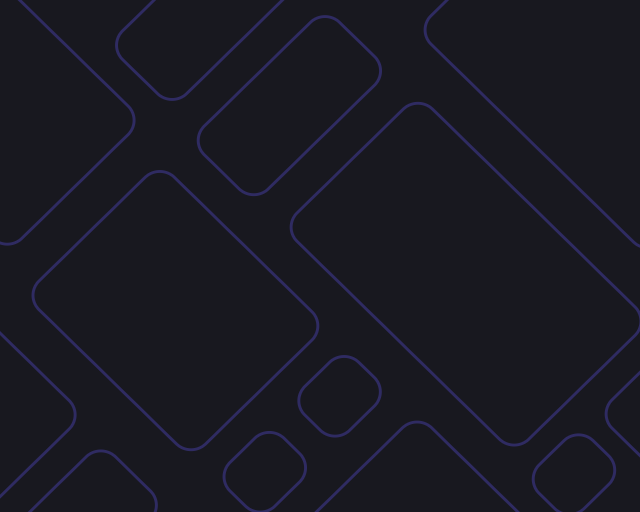
Give the GLSL for this background, as a WebGL 1 fragment shader.

```glsl
precision highp float;
// Outlined rounded panels laid on a diagonal grid over a dark ground.
// The plane is turned to the axes "along" (down-right) and "across" (up-right);
// every panel is then an axis-aligned rounded box, merged by its outline distance.

#define UNITS_ACROSS 768.0
#define SQUASH 0.977
#define CORNER_RADIUS 25.0
#define HALF_STROKE 1.75
#define BREADTH 325.0
#define LONG_SIDE 556.0
#define MEDIUM_SIDE 400.0
#define SHORT_SIDE 154.0
#define TILE_SIZE vec2(107.5, 129.5)
#define GROUND vec3(0.094, 0.094, 0.122)
#define STROKE vec3(0.184, 0.169, 0.384)

uniform vec2 u_resolution;

const float DIAGONAL = 0.70711;

// Distance to the outline of a box given by its low corner and size.
float outline(vec2 p, vec2 corner, vec2 size) {
  vec2 halfSize = 0.5 * size * DIAGONAL;
  vec2 d = abs((p - corner) * DIAGONAL - halfSize) - halfSize + CORNER_RADIUS;
  float box = length(max(d, 0.0)) + min(max(d.x, d.y), 0.0) - CORNER_RADIUS;
  return abs(box);
}

// A panel of common breadth and chosen length.
float panel(vec2 p, float along, float across, float side) {
  return outline(p, vec2(along, across), vec2(side, BREADTH));
}

float tile(vec2 p, float along, float across) {
  return outline(p, vec2(along, across), TILE_SIZE);
}

float longPanels(vec2 p) {
  float d = panel(p, 618.0, 60.0, LONG_SIDE);
  d = min(d, panel(p, -237.0, -301.5, LONG_SIDE));
  d = min(d, panel(p, 536.5, 463.0, LONG_SIDE));
  return min(d, panel(p, 1008.5, -332.5, LONG_SIDE));
}

float mediumPanels(vec2 p) {
  float d = panel(p, 392.0, -333.5, MEDIUM_SIDE);
  d = min(d, panel(p, 210.0, -734.0, MEDIUM_SIDE));
  return min(d, panel(p, 1225.5, 208.5, MEDIUM_SIDE));
}

float shortPanels(vec2 p) {
  float d = panel(p, 400.0, 55.0, SHORT_SIDE);
  d = min(d, panel(p, 185.0, 74.0, SHORT_SIDE));
  return min(d, panel(p, 664.5, -747.5, SHORT_SIDE));
}

float smallTiles(vec2 p) {
  float d = tile(p, 840.5, -144.0);
  d = min(d, tile(p, 844.0, -327.0));
  return min(d, tile(p, 1218.0, 41.0));
}

void main() {
  // Canvas units measured from the upper left, then turned to the diagonals.
  float pixel = UNITS_ACROSS / u_resolution.x;
  vec2 canvas = vec2(gl_FragCoord.x, u_resolution.y - gl_FragCoord.y) * pixel;
  canvas.y /= SQUASH;
  vec2 p = vec2(canvas.x + canvas.y, canvas.x - canvas.y);

  // Nearest outline of all the panel families.
  float d = min(min(longPanels(p), mediumPanels(p)),
                min(shortPanels(p), smallTiles(p)));

  // Stroke with an edge one pixel soft.
  float ink = clamp((HALF_STROKE - d) / pixel + 0.5, 0.0, 1.0);
  gl_FragColor = vec4(mix(GROUND, STROKE, ink), 1.0);
}
```
